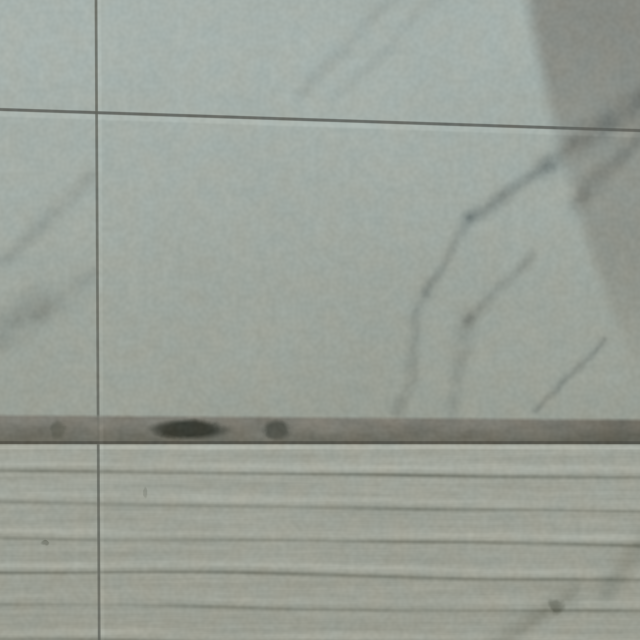
Give the GLSL for this texture, as a WebGL 2 fragment shader.

```glsl
#version 300 es
precision highp float;
uniform vec2 u_resolution;
out vec4 outColor;

vec2 hashGradient(vec2 cell) {
  vec2 q = fract(cell * vec2(0.1031, 0.1137));
  q += dot(q, q.yx + 33.33);
  float angle = 6.2832 * fract((q.x + q.y) * q.x * 7.13);
  return vec2(cos(angle), sin(angle));
}

float gradientNoise(vec2 p) {
  vec2 i = floor(p), f = fract(p);
  vec2 w = f * f * f * (f * (f * 6.0 - 15.0) + 10.0);
  vec2 e = vec2(0.0, 1.0);
  float low = mix(dot(hashGradient(i), f), dot(hashGradient(i + e.yx), f - e.yx), w.x);
  float high = mix(dot(hashGradient(i + e), f - e), dot(hashGradient(i + 1.0), f - 1.0), w.x);
  return mix(low, high, w.y);
}

float fbm(vec2 p) {
  float sum = 0.0, gain = 0.6;
  for (int i = 0; i < 4; i++) {
    sum += gain * gradientNoise(p);
    p = p * 2.03 + 17.0;
    gain *= 0.5;
  }
  return sum;
}

// Soft stroke from a to b
float vein(vec2 p, vec2 a, vec2 b, float width) {
  vec2 ab = b - a;
  float d = length(p - a - ab * clamp(dot(p - a, ab) / dot(ab, ab), 0.0, 1.0));
  return exp(-d * d / (width * width));
}

float smudge(vec2 p, vec2 center, vec2 radius) {
  return 1.0 - smoothstep(0.55, 1.15, length((p - center) / radius));
}

float joint(float d, float halfWidth) {
  return 1.0 - smoothstep(halfWidth * 0.4, halfWidth * 1.6, abs(d));
}

float marbleVeins(vec2 p) {
  vec2 q = p + 0.022 * vec2(fbm(p * 9.0), fbm(p * 9.0 + 40.0));
  float v = 0.0;
  // Main branches on the right
  v += 0.45 * vein(q, vec2(0.625, 0.35), vec2(0.665, 0.54), 0.010);
  v += 0.65 * vein(q, vec2(0.665, 0.54), vec2(0.735, 0.66), 0.008);
  v += 0.85 * vein(q, vec2(0.735, 0.66), vec2(0.86, 0.745), 0.012);
  v += 0.80 * vein(q, vec2(0.86, 0.745), vec2(1.02, 0.86), 0.018);
  v += 0.40 * vein(q, vec2(0.70, 0.35), vec2(0.73, 0.50), 0.014);
  v += 0.50 * vein(q, vec2(0.73, 0.50), vec2(0.83, 0.60), 0.008);
  v += 0.60 * vein(q, vec2(0.90, 0.68), vec2(1.02, 0.81), 0.012);
  v += 0.60 * vein(q, vec2(0.83, 0.355), vec2(0.945, 0.465), 0.006);
  // Faint strokes in the neighbouring tiles
  v += 0.30 * vein(q, vec2(0.47, 0.85), vec2(0.63, 1.02), 0.012);
  v += 0.22 * vein(q, vec2(0.53, 0.85), vec2(0.70, 1.02), 0.009);
  float leftTile = 1.0 - smoothstep(0.148, 0.152, p.x);
  v += leftTile * 0.40 * vein(q, vec2(-0.02, 0.58), vec2(0.15, 0.72), 0.012);
  v += leftTile * 0.55 * vein(q, vec2(-0.01, 0.47), vec2(0.06, 0.53), 0.026);
  v += leftTile * 0.35 * vein(q, vec2(0.06, 0.51), vec2(0.16, 0.58), 0.012);
  return v * (0.85 + 0.9 * fbm(p * 24.0));
}

void main() {
  vec2 p = gl_FragCoord.xy / u_resolution;
  float edge = 0.7 / u_resolution.y;
  float bandTop = 0.351 - 0.007 * p.x;
  float lower = 1.0 - smoothstep(-edge, edge, p.y - 0.306);
  float band = smoothstep(-0.004, 0.004, bandTop - p.y) * (1.0 - lower);

  // Polished tile
  vec3 color = mix(vec3(0.595, 0.615, 0.575), vec3(0.65, 0.69, 0.67), smoothstep(0.2, 1.0, p.y));
  color += 0.012 * (0.5 - p.x) + 0.025 * fbm(p * 4.0);
  color -= vec3(0.13, 0.13, 0.12) * marbleVeins(p) * (1.0 - lower);

  // Reflected shadow at the upper right
  float shadowEdge = 0.82 + 0.17 * (1.0 - p.y) + 0.21 * (1.0 - p.y) * (1.0 - p.y);
  float shadow = smoothstep(-0.012, 0.022, p.x - shadowEdge) * smoothstep(0.36, 0.66, p.y);
  color -= vec3(0.105, 0.13, 0.135) * shadow * (0.65 + 0.45 * smoothstep(0.7, 1.0, p.y));

  // Ribbed tile: uneven dark grooves with pale crests
  float row = (0.306 - p.y) / 0.053 + 0.16 * gradientNoise(vec2(p.x * 2.0, p.y * 12.0)) - 0.22 * p.x;
  float phase = fract(row);
  float strength = 0.65 + 0.8 * gradientNoise(vec2(p.x * 3.5, floor(row) * 2.7 + 0.4));
  float groove = exp(-pow((phase - 0.76) / 0.065, 2.0));
  float crest = exp(-pow((phase - 0.53) / 0.11, 2.0));
  float streaks = fbm(vec2(p.x * 4.0, p.y * 85.0));
  vec3 ribbed = mix(vec3(0.60, 0.61, 0.565), vec3(0.62, 0.635, 0.595), p.y / 0.306);
  ribbed += strength * (0.05 * crest - 0.12 * groove) + 0.055 * streaks;
  vec2 q = p + 0.018 * fbm(p * 22.0);
  float stain = 0.5 * vein(q, vec2(0.77, -0.01), vec2(0.89, 0.07), 0.014)
    + 0.45 * vein(q, vec2(0.95, 0.08), vec2(1.02, 0.17), 0.018)
    + 0.7 * smudge(q, vec2(0.87, 0.055), vec2(0.013, 0.016))
    + 0.8 * smudge(q, vec2(0.07, 0.151), vec2(0.007, 0.005))
    + 0.5 * smudge(q, vec2(0.227, 0.23), vec2(0.005, 0.009));
  color = mix(color, ribbed - 0.13 * stain, lower);

  // Metal strip with dark smudges
  vec3 metal = mix(vec3(0.42, 0.42, 0.38), vec3(0.49, 0.485, 0.45), smoothstep(0.306, 0.345, p.y));
  metal += 0.07 * fbm(vec2(p.x * 11.0, p.y * 35.0)) - 0.05 * smoothstep(0.8, 1.0, p.x);
  vec2 s = p + vec2(0.012, 0.004) * fbm(p * 35.0);
  metal = mix(metal, vec3(0.20, 0.21, 0.18), 0.9 * smudge(s, vec2(0.295, 0.329), vec2(0.062, 0.016)));
  metal = mix(metal, vec3(0.28, 0.29, 0.26), 0.75 * smudge(s, vec2(0.432, 0.328), vec2(0.024, 0.017)));
  metal = mix(metal, vec3(0.33, 0.34, 0.30), 0.5 * smudge(s, vec2(0.09, 0.328), vec2(0.013, 0.016)));
  color = mix(color, metal, band);
  color = mix(color, vec3(0.30, 0.30, 0.27), 0.75 * joint(p.y - 0.3085, 0.0022));
  color += 0.06 * joint(p.y - 0.301, 0.003);

  // Tile joints, slightly tilted
  float across = p.y - (0.829 - 0.033 * p.x);
  float upright = p.x - (0.155 - 0.005 * p.y);
  color += 0.035 * joint(across + 0.007, 0.004) + 0.025 * joint(upright - 0.005, 0.003);
  color = mix(color, vec3(0.36, 0.37, 0.35), 0.85 * joint(across, 0.0023));
  color = mix(color, vec3(0.38, 0.39, 0.36), (0.8 - 0.6 * band) * joint(upright, 0.0021));

  // Fine grain and faint colour mottling
  color += 0.022 * gradientNoise(p * 130.0) + 0.018 * gradientNoise(p * 55.0 + 9.0);
  color += vec3(0.012, -0.002, -0.012) * gradientNoise(p * 28.0 + 70.0);
  outColor = vec4(clamp(color, 0.0, 1.0), 1.0);
}
```
